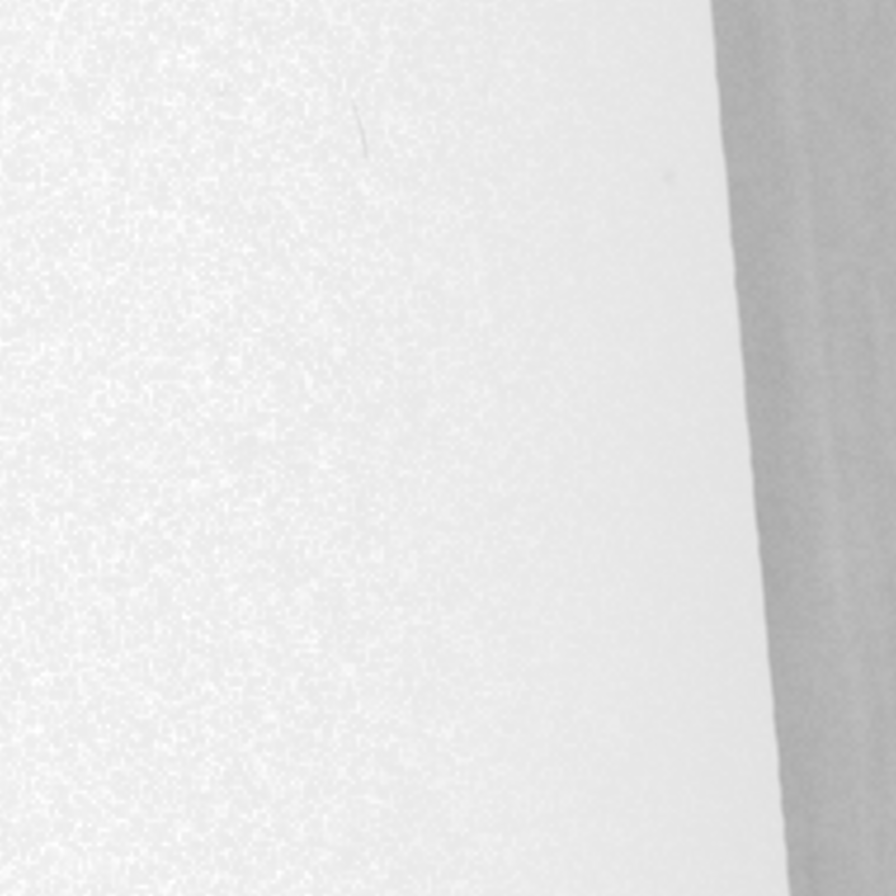
Reproduce this texture procedurally as a Shadertoy shader.

```glsl
// A pale, grainy sheet beside a grey strip, divided by a slanted soft edge.
// The sheet is a smooth gradient with value-noise grain and a few faint marks;
// the strip has finer grain and streaks that run parallel to the edge.

float hash(vec2 cell) {
    uvec2 q = uvec2(ivec2(cell) + 4096) * uvec2(1597u, 3571u);
    uint n = (q.x ^ (q.y << 7)) * 26699u;
    n = (n ^ (n >> 15)) * 73939u;
    n ^= n >> 13;
    return float(n & 65535u) / 65535.0;
}

float valueNoise(vec2 p) {
    vec2 i = floor(p), f = fract(p);
    f = f * f * (3.0 - 2.0 * f);
    return mix(mix(hash(i), hash(i + vec2(1, 0)), f.x),
               mix(hash(i + vec2(0, 1)), hash(i + vec2(1, 1)), f.x), f.y);
}

float segmentDistance(vec2 p, vec2 a, vec2 b) {
    vec2 ab = b - a;
    return length(p - a - ab * clamp(dot(p - a, ab) / dot(ab, ab), 0.0, 1.0));
}

float spot(vec2 p, vec2 centre, float radius) {
    vec2 d = (p - centre) / radius;
    return exp(-dot(d, d));
}

float sheet(vec2 p, float grain) {
    float slope = max(p.x + 0.05 * (p.y - 0.5), 0.0);
    float shade = 0.949 - 0.083 * slope * slope;

    // Grain fades toward the edge, with bright flecks on top
    float strength = mix(1.0, 0.2, smoothstep(0.2, 0.8, p.x));
    shade += strength * (0.085 * grain + 0.10 * (grain * grain - 0.035));
    shade += 0.012 * strength * (valueNoise(p * vec2(45.0, 30.0)) - 0.5);

    // Thin bent scratch and faint smudges
    float scratch = min(segmentDistance(p, vec2(0.394, 0.887), vec2(0.404, 0.855)),
                        segmentDistance(p, vec2(0.404, 0.855), vec2(0.409, 0.826)));
    shade -= 0.045 * exp(-pow(scratch / 0.003, 2.0));
    shade -= 0.035 * spot(p, vec2(0.250, 0.898), 0.008);
    shade -= 0.030 * spot(p, vec2(0.747, 0.802), 0.008);
    shade -= 0.018 * spot(p, vec2(0.540, 0.902), 0.008);
    return shade;
}

float strip(vec2 p, float across, float grain) {
    float shade = 0.690 + 0.024 * smoothstep(0.02, 0.09, across);
    // Narrow light streak, then broken streaks at random offsets
    float streak = (across - 0.087 + 0.008 * (p.y - 0.5)) / 0.009;
    shade += 0.018 * exp(-streak * streak);
    shade += 0.020 * (valueNoise(vec2(across * 70.0, p.y * 5.0)) - 0.5);
    shade += 0.012 * (valueNoise(p * 28.0 + 61.0) - 0.5);
    return shade + 0.038 * grain;
}

void mainImage(out vec4 fragColor, in vec2 fragCoord) {
    vec2 p = fragCoord / iResolution.xy;
    float grain = 0.65 * valueNoise(p * 190.0)
                + 0.35 * valueNoise(p * 125.0 + 37.0) - 0.5;

    // Horizontal distance from the slanted edge, slightly uneven
    float across = p.x - (0.8815 - 0.0895 * p.y);
    across += 0.002 * (valueNoise(vec2(3.0, p.y * 60.0)) - 0.5);

    float shade = mix(sheet(p, grain), strip(p, across, grain),
                      smoothstep(-0.004, 0.005, across));
    fragColor = vec4(vec3(clamp(shade, 0.0, 1.0)), 1.0);
}
```
